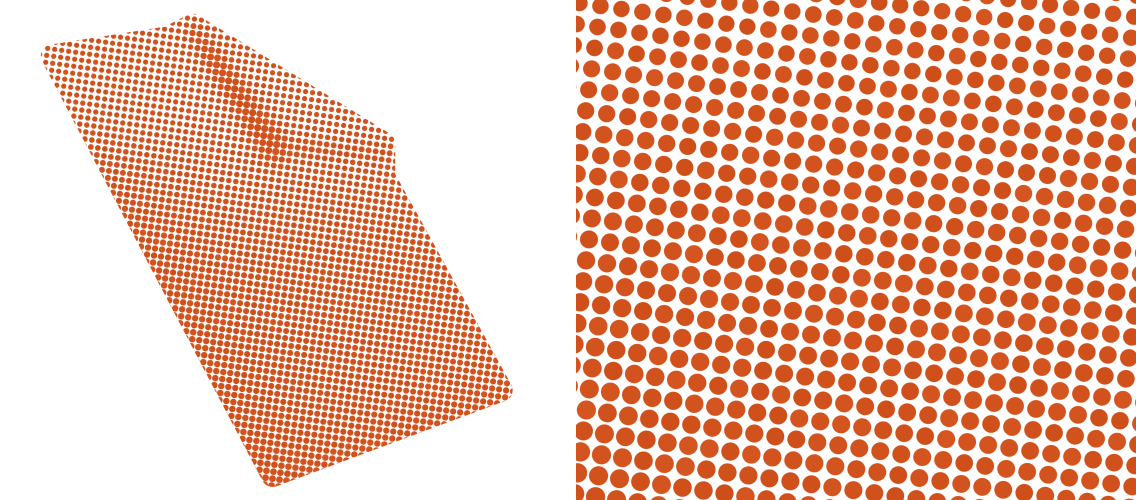
Left: the whole. Right: its middle third, enlarged.
A WebGL 2 fragment shader for this pattern:

```glsl
#version 300 es
precision highp float;
// A leaning, round-cornered panel printed as a halftone on white. A tilted grid of
// dots takes its radii from smooth shading with a dark crease, and the panel's
// signed distance clips it. One panel per tile; its white margin wraps seamlessly.

uniform vec2 u_resolution;
out vec4 fragColor;

const vec2 SHEET = vec2(768.0, 687.0);       // design units, y downwards
const vec3 PAPER = vec3(1.0);
const vec3 INK = vec3(0.82, 0.32, 0.11);
const float INK_VARIATION = 0.025;

// Dot grid
const float PITCH = 9.69;
const float TILT = 0.1396;                   // radians
const vec2 GRID_ORIGIN = vec2(64.0, 76.0);   // centre of one dot

// Dot radii, as fractions of the pitch
const float RADIUS_LIGHT = 0.365;
const float RADIUS_MAX = 0.505;
const float GAIN_LOWER = 0.05;
const float GAIN_LEFT = 0.045;
const float GAIN_BOTTOM = 0.035;
const float GAIN_CREASE = 0.14;
const float GAIN_FOLD = 0.06;
const float RADIUS_JITTER = 0.008;

// Panel: inner corners, grown outwards by the rounding
const float ROUNDING = 16.0;
const int CORNERS = 7;
const vec2 PANEL[CORNERS] = vec2[CORNERS](
    vec2(72.0, 77.0), vec2(231.0, 52.0), vec2(264.0, 35.0), vec2(526.0, 197.0),
    vec2(526.0, 243.0), vec2(687.0, 536.0), vec2(374.0, 653.0));

// Crease running down from the top, and the fold leading right from its foot
const vec2 CREASE_TOP = vec2(267.0, 44.0);
const vec2 CREASE_FOOT = vec2(376.0, 202.0);
const vec2 FOLD_END = vec2(541.0, 211.0);
const float FOLD_WIDTH = 13.0;

float hash(vec2 cell) {
    vec3 q = fract(vec3(cell.xyx) * 0.1031);
    q += dot(q, q.yzx + 33.33);
    return fract((q.x + q.y) * q.z);
}

// Distance to a segment in x, position along it in y
vec2 segment(vec2 p, vec2 a, vec2 b) {
    vec2 pa = p - a, ba = b - a;
    float t = clamp(dot(pa, ba) / dot(ba, ba), 0.0, 1.0);
    return vec2(length(pa - ba * t), t);
}

// Signed distance to the rounded panel, negative inside
float panelDistance(vec2 p) {
    float nearest = 1e6;
    float side = 1.0;
    for (int i = 0; i < CORNERS; i++) {
        vec2 a = PANEL[i], b = PANEL[(i + 1) % CORNERS];
        nearest = min(nearest, segment(p, a, b).x);
        // Each edge crossed by a ray to the right flips the side
        if ((a.y > p.y) != (b.y > p.y) &&
            p.x < a.x + (b.x - a.x) * (p.y - a.y) / (b.y - a.y)) side = -side;
    }
    return side * nearest - ROUNDING;
}

float bell(float x) {
    return exp(-x * x);
}

// Shading at a dot's centre, as a radius in pitches
float dotRadius(vec2 c) {
    float radius = RADIUS_LIGHT + GAIN_LOWER * smoothstep(130.0, 400.0, c.y);

    // Darker towards the lower left and the bottom edges
    float fromLeft = max(dot(c - vec2(58.0, 85.0), vec2(0.885, -0.465)), 0.0);
    float fromBottom = max(dot(c - vec2(385.0, 667.0), vec2(-0.353, -0.936)), 0.0);
    radius += GAIN_LEFT * exp(-fromLeft / 70.0) * smoothstep(110.0, 260.0, c.y);
    radius += GAIN_BOTTOM * exp(-fromBottom / 35.0);

    // The crease widens and darkens on its way down
    vec2 crease = segment(c, CREASE_TOP, CREASE_FOOT);
    vec2 fold = segment(c, CREASE_FOOT, FOLD_END);
    float creaseShade = bell(crease.x / mix(12.0, 21.0, crease.y))
                      * mix(0.6, 1.0, smoothstep(0.0, 0.3, crease.y));
    float foldShade = bell(fold.x / FOLD_WIDTH) * mix(1.0, 0.6, fold.y);
    radius += max(GAIN_CREASE * creaseShade, GAIN_FOLD * foldShade);
    return min(radius, RADIUS_MAX);
}

void main() {
    vec2 uv = gl_FragCoord.xy / u_resolution;
    vec2 p = vec2(uv.x, 1.0 - uv.y) * SHEET;
    float blur = 0.7 * SHEET.x / u_resolution.x;

    // Nearest dot of the tilted grid
    float c = cos(TILT), s = sin(TILT);
    mat2 toSheet = mat2(c, s, -s, c);
    vec2 grid = transpose(toSheet) * (p - GRID_ORIGIN) / PITCH;
    vec2 cell = floor(grid + 0.5);
    vec2 center = GRID_ORIGIN + toSheet * cell * PITCH;
    float variation = hash(cell + 100.0) - 0.5;

    // Ink where a dot and the panel overlap
    float radius = PITCH * (dotRadius(center) + RADIUS_JITTER * variation);
    float dotMask = 1.0 - smoothstep(-blur, blur, length(p - center) - radius);
    float panelMask = 1.0 - smoothstep(-blur, blur, panelDistance(p));
    vec3 ink = INK + INK_VARIATION * variation;
    fragColor = vec4(mix(PAPER, ink, dotMask * panelMask), 1.0);
}
```
